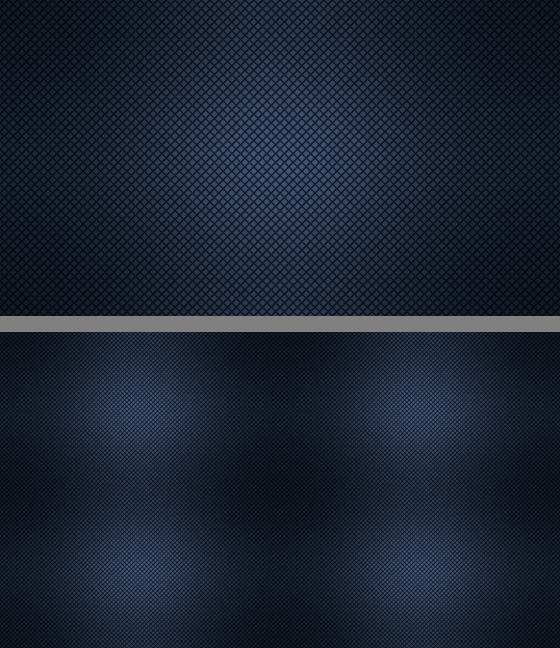
Top: one tile. Bottom: repeated 2 by 2.
A Shadertoy shader for this pattern:

```glsl
// Dark blue diagonal weave of small diamonds under a soft central light.

const float PI = 3.14159265;
const vec2 REPEATS = vec2(64.0, 36.0);

float hash(vec2 p) {
    return fract(sin(dot(p, vec2(127.1, 311.7))) * 43758.5453);
}

// Periodic falloff: brightest in the middle, level at every border.
float centralLight(vec2 uv) {
    vec2 s = sin(PI * (uv - 0.5));
    return exp(-dot(s * s, vec2(1.0, 0.45)));
}

// One stable random value per diamond, wrapping with the canvas.
float cellNoise(vec2 cell, vec2 repeats) {
    vec2 id = vec2(cell.x + cell.y + 1.0, cell.x - cell.y);
    return hash(mod(id, 2.0 * repeats));
}

// Coverage of the groove around a unit cell.
float groove(float edgeDistance, float halfWidth, float blur) {
    return 1.0 - smoothstep(halfWidth - blur, halfWidth + blur, edgeDistance);
}

// Rounded strand: dips under its neighbours at both ends.
float strandShade(vec2 local, float parity) {
    vec2 t = local - 0.5;
    float along = mix(t.x, t.y, parity);
    float across = mix(t.y, t.x, parity);
    return 1.07 - 0.55 * along * along - 0.3 * across * across;
}

void mainImage(out vec4 fragColor, in vec2 fragCoord) {
    vec2 uv = fragCoord / iResolution.xy;
    vec2 p = uv * REPEATS;

    // Diagonal lattice: each unit cell is one diamond.
    vec2 q = vec2(p.x + p.y, p.x - p.y);
    vec2 cell = floor(q);
    vec2 local = fract(q);
    float parity = mod(cell.x + cell.y, 2.0);

    // Base colour lit from the centre.
    vec3 edgeColor = vec3(0.012, 0.028, 0.050);
    vec3 centerColor = vec3(0.240, 0.312, 0.430);
    vec3 color = mix(edgeColor, centerColor, centralLight(uv));

    // Strand relief and slight tone changes between diamonds.
    color *= strandShade(local, parity);
    color *= 0.96 + 0.08 * cellNoise(cell, REPEATS);

    // Dark grooves, a little wider along one diagonal.
    vec2 edge = min(local, 1.0 - local);
    float blur = 0.7 * length(REPEATS / iResolution.xy);
    float lines = max(groove(edge.x, 0.09, blur), groove(edge.y, 0.11, blur));
    color = mix(color, color * vec3(0.28, 0.30, 0.38), lines);

    fragColor = vec4(color, 1.0);
}
```
